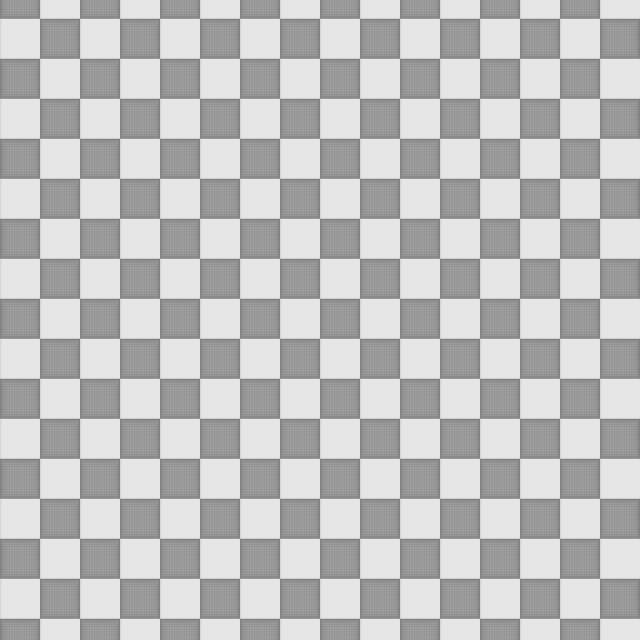
A WebGL 2 fragment shader for this pattern:

```glsl
#version 300 es
precision highp float;

uniform vec2 u_resolution;
out vec4 fragColor;

const float CELLS = 16.0;           // squares per side, even so that it tiles
const float ROW_OFFSET = 0.53125;   // upward shift of the rows, in cells
const float THREADS = 16.0;         // weave threads per square
const float THREAD_DEPTH = 0.014;   // weave contrast per direction
const float EDGE_DEPTH = 0.12;      // darkening at the border of a dark square
const float EDGE_FALLOFF = 0.06;    // reach of that darkening, in cells
const float RIM_WIDTH = 0.03125;    // left rim of a light square, in cells
const vec3 LIGHT = vec3(0.90);
const vec3 RIM = vec3(0.84);
const vec3 DARK = vec3(0.604);
const float TAU = 6.283185;

// Crossed threads, faded out where they are too fine to resolve.
float weave(vec2 cell, vec2 pixel) {
    vec2 wave = sin(TAU * THREADS * cell);
    vec2 visible = 1.0 - smoothstep(0.55, 1.0, THREADS * pixel);
    return dot(wave, visible) * THREAD_DEPTH;
}

// Smoothed checkerboard: 1 in dark squares, 0 in light ones.
float checker(vec2 cell, vec2 border, vec2 pixel) {
    vec2 side = 1.0 - 2.0 * mod(floor(cell), 2.0);
    vec2 wave = side * clamp(2.0 * border / pixel, 0.0, 1.0);
    return 0.5 - 0.5 * wave.x * wave.y;
}

void main() {
    vec2 cell = gl_FragCoord.xy / u_resolution * CELLS - vec2(0.0, ROW_OFFSET);
    vec2 pixel = CELLS / u_resolution;
    vec2 local = fract(cell);
    vec2 border = min(local, 1.0 - local);

    // Woven dark squares with shaded borders
    float edge = EDGE_DEPTH * exp(-min(border.x, border.y) / EDGE_FALLOFF);
    vec3 darkSquare = DARK + weave(cell, pixel) - edge;

    // Plain light squares with a thin rim
    float rim = clamp((RIM_WIDTH - local.x) / pixel.x + 0.5, 0.0, 1.0);
    vec3 lightSquare = mix(LIGHT, RIM, rim);

    fragColor = vec4(mix(lightSquare, darkSquare, checker(cell, border, pixel)), 1.0);
}
```
